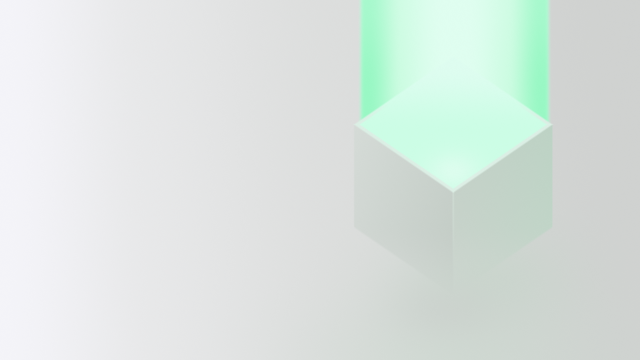
Reproduce this background procedurally as a Shadertoy shader.

```glsl
const vec2 TOP_CENTER = vec2(1.259, 0.654);
const vec2 TOP_RADIUS = vec2(0.2755, 0.189);
const float CUBE_HEIGHT = 0.285;

// Signed distance to a rhombus with the given half diagonals
float rhombus(vec2 p, vec2 radius) {
    vec2 q = abs(p) / radius;
    return (q.x + q.y - 1.0) * radius.x * radius.y / length(radius);
}

float fill(float distance, float softness) {
    return 1.0 - smoothstep(-softness, softness, distance);
}

// Soft elliptical falloff, one at its center
float glow(vec2 p, vec2 center, vec2 radius) {
    vec2 q = (p - center) / radius;
    return exp(-dot(q, q));
}

float hash(vec2 p) {
    return fract(sin(dot(p, vec2(12.9898, 78.233))) * 43758.5453);
}

vec3 backdrop(vec2 p) {
    float x = p.x - 0.06 * (1.0 - p.y) * smoothstep(0.0, 0.8, p.x);
    vec3 color = mix(vec3(0.955, 0.955, 0.973), vec3(0.915, 0.917, 0.922), smoothstep(0.0, 0.4, x));
    color = mix(color, vec3(0.862, 0.868, 0.864), smoothstep(0.2, 1.0, x));
    return mix(color, vec3(0.815, 0.823, 0.817), smoothstep(0.9, 1.7, x));
}

// Tinted reflection and shade on the floor
vec3 floorShade(vec3 color, vec2 p) {
    color = mix(color, vec3(0.77, 0.83, 0.785), 0.65 * glow(p, vec2(1.34, 0.22), vec2(0.24, 0.15)));
    color = mix(color, vec3(0.79, 0.845, 0.805), 0.55 * glow(p, vec2(1.28, 0.0), vec2(0.4, 0.17)));
    return mix(color, vec3(0.79, 0.81, 0.795), 0.5 * glow(p, vec2(1.24, 0.14), vec2(0.15, 0.08)));
}

vec3 beamColor(float u, float y) {
    float across = abs(u);
    vec3 color = mix(vec3(0.875, 0.995, 0.94), vec3(0.78, 0.985, 0.87), smoothstep(0.1, 0.75, across));
    color = mix(color, vec3(0.60, 0.97, 0.77), smoothstep(0.55, 0.9, across));
    color = mix(color, vec3(0.77, 0.96, 0.86), 0.6 * smoothstep(0.93, 1.0, across));
    return mix(color, vec3(0.88, 0.99, 0.94), 0.2 * smoothstep(0.75, 1.0, y));
}

vec3 sideColor(vec2 q) {
    float depth = clamp(-q.y / 0.47, 0.0, 1.0);
    float side = clamp(abs(q.x) / TOP_RADIUS.x, 0.0, 1.0);
    vec3 left = mix(vec3(0.785, 0.82, 0.795), vec3(0.835, 0.858, 0.842), side);
    left -= 0.025 * depth;
    vec3 right = mix(vec3(0.765, 0.815, 0.78), vec3(0.74, 0.825, 0.77), side);
    right += vec3(0.025, 0.015, 0.02) * depth;
    return mix(left, right, smoothstep(-0.003, 0.003, q.x));
}

vec3 topColor(vec2 q, float d) {
    vec3 color = mix(vec3(0.80, 0.992, 0.90), vec3(0.87, 0.99, 0.94), smoothstep(-0.02, 0.17, q.y));
    color = mix(color, vec3(0.89, 0.99, 0.945), 0.7 * glow(q, vec2(0.0, -0.13), vec2(0.07, 0.05)));
    // Pale rim, strongest on the near edges
    float rim = smoothstep(-0.012, -0.006, d) * (1.0 - smoothstep(0.0, 0.07, q.y));
    return mix(color, vec3(0.87, 0.925, 0.895), 0.85 * rim);
}

void mainImage(out vec4 fragColor, in vec2 fragCoord) {
    vec2 p = fragCoord / iResolution.y;
    float pixel = 1.0 / iResolution.y;
    vec2 q = p - TOP_CENTER;
    vec3 color = floorShade(backdrop(p), p);

    // Light column rising behind the top face
    float u = (p.x - 1.263) / 0.267;
    float beam = fill(abs(u) - 0.982, 0.03) * smoothstep(-0.003, 0.003, q.y);
    color = mix(color, beamColor(u, p.y), beam);

    // Side faces, dissolving toward the floor
    float lowerEdge = -CUBE_HEIGHT - TOP_RADIUS.y * (1.0 - abs(q.x) / TOP_RADIUS.x);
    float sides = fill(abs(q.x) - TOP_RADIUS.x, pixel) * fill(q.y, pixel);
    sides *= fill(lowerEdge - q.y, 0.005) * smoothstep(0.15, 0.38, p.y);
    color = mix(color, sideColor(q), sides);
    float seam = fill(abs(q.x) - 0.002, 0.003) * smoothstep(0.2, 0.46, p.y);
    color = mix(color, vec3(0.83, 0.885, 0.85), 0.6 * seam * sides);

    // Luminous top face
    float d = rhombus(q, TOP_RADIUS);
    color = mix(color, topColor(q, d), fill(d, 1.2 * pixel));

    // Fine dither against banding
    color += (hash(fragCoord) - 0.5) / 255.0;
    fragColor = vec4(color, 1.0);
}
```
